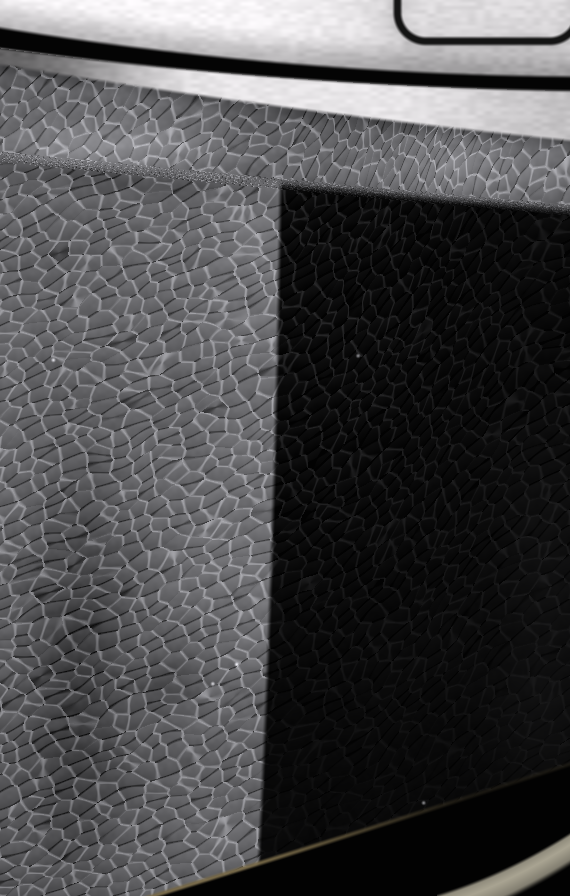
A WebGL 1 fragment shader for this texture:

```glsl
precision highp float;
// Grained leather panel, half lit and half in deep shadow, below a pale plastic ledge.
// Curved edges are quadratics in x; the grain is a stretched Voronoi pattern whose
// steep creases catch the light while its flat creases stay dark.
uniform vec2 u_resolution;

#define ASPECT 0.6367
#define GRAIN_SCALE vec2(46.0, 78.0)
#define GRAIN_ANGLE 0.42
#define GRAIN_WARP 0.012
#define CREASE_WIDTH 0.24
#define CREASE_LIGHT 0.23
#define CREASE_DARK 0.20
#define LIT_LEVEL 0.385
#define SHADE_LEVEL 0.034
#define LEATHER_TINT vec3(0.99, 0.99, 1.02)

float hash(vec2 p) {
  p = fract(p * vec2(0.1031, 0.1137));
  p += dot(p, p.yx + 33.33);
  return fract((p.x + p.y) * p.x * 17.0);
}

vec2 hash2(vec2 p) {
  return vec2(hash(p + 11.3), hash(p.yx + 47.7));
}

float noise(vec2 p) {
  vec2 i = floor(p), f = fract(p);
  f = f * f * (3.0 - 2.0 * f);
  return mix(mix(hash(i), hash(i + vec2(1.0, 0.0)), f.x),
             mix(hash(i + vec2(0.0, 1.0)), hash(i + 1.0), f.x), f.y);
}

// Antialiased step: 1 where d is positive.
float cover(float d, float blur) {
  float w = 0.75 / u_resolution.y + blur;
  return smoothstep(-w, w, d);
}

float curve(float x, float a, float b, float c) {
  return a + x * (b + x * c);
}

float spot(vec2 p, vec2 center, vec2 size) {
  vec2 d = (p - center) / size;
  return exp(-dot(d, d));
}

float roundedBox(vec2 p, vec2 halfSize, float radius) {
  vec2 d = abs(p) - halfSize + radius;
  return length(max(d, 0.0)) + min(max(d.x, d.y), 0.0) - radius;
}

// Signed grain relief: positive on lit creases, negative on shaded ones.
float grain(vec2 p, float angle) {
  p += GRAIN_WARP * (vec2(noise(p * 22.0), noise(p * 22.0 + 50.0)) - 0.5);
  float c = cos(angle), s = sin(angle);
  vec2 q = vec2(c * p.x + s * p.y, c * p.y - s * p.x) * GRAIN_SCALE + 60.0;
  vec2 cell = floor(q), near = vec2(9.0), next = vec2(9.0);
  for (int j = -1; j <= 1; j++) {
    for (int i = -1; i <= 1; i++) {
      vec2 id = cell + vec2(float(i), float(j));
      vec2 r = id + 0.05 + 0.9 * hash2(id) - q;
      if (dot(r, r) < dot(near, near)) { next = near; near = r; }
      else if (dot(r, r) < dot(next, next)) next = r;
    }
  }
  float crease = 1.0 - smoothstep(0.0, CREASE_WIDTH, length(next) - length(near));
  vec2 across = normalize(next - near + 0.0001);
  float steep = smoothstep(0.25, 0.7, abs(across.x));
  float dome = 0.08 * clamp(-near.y - 0.5 * near.x, -0.6, 0.6);
  return crease * mix(-CREASE_DARK, CREASE_LIGHT, steep) + dome;
}

vec3 plastic(vec2 p, float gapTop, float gapBottom) {
  float speckle = 0.07 * (noise(p * vec2(110.0, 230.0)) - 0.5);
  float upper = 0.73 + 0.24 * smoothstep(0.0, 0.04, p.y - gapTop);
  upper -= 0.10 * smoothstep(0.25, 0.5, p.x);
  float lower = mix(0.38, 0.91, smoothstep(0.0, 0.24, p.x));
  lower -= 0.14 * smoothstep(0.42, 0.64, p.x);
  float tone = mix(lower, upper, step(gapBottom, p.y)) + speckle;
  // Recessed handle with a dark rounded outline
  float handle = roundedBox(p - vec2(0.545, 1.022), vec2(0.105, 0.072), 0.036);
  tone -= 0.12 * exp(-abs(handle) * 90.0);
  tone = mix(tone, 0.08, cover(0.0042 - abs(handle + 0.004), 0.0015));
  // Dark gap between the two ledges
  float gap = cover(gapTop - p.y, 0.002) * cover(p.y - gapBottom, 0.002);
  return mix(vec3(tone, tone * 0.99, tone), vec3(0.015), gap);
}

vec3 leather(vec2 p, float top, float fold) {
  float band = cover(p.y - fold, 0.006);
  float relief = grain(p, GRAIN_ANGLE + 0.35 * band + 0.15 * smoothstep(0.3, 0.6, p.x));
  float mottle = noise(p * 14.0) - 0.5 + 0.5 * (noise(p * 190.0) - 0.5);
  // Lit half with soft smudges
  float lit = LIT_LEVEL + 0.05 * smoothstep(0.1, 0.3, p.x) + 0.05 * mottle;
  lit -= 0.13 * spot(p, vec2(0.085, 0.27), vec2(0.05, 0.20));
  lit -= 0.09 * spot(p, vec2(0.19, 0.235), vec2(0.035, 0.03));
  lit -= 0.07 * spot(p, vec2(0.15, fold - 0.012), vec2(0.3, 0.016));
  lit = lit - 0.04 * smoothstep(0.5, 0.1, p.y) + relief * 0.85;
  // Shaded half, its grain fading toward the lower right
  float fade = smoothstep(0.05, 0.65, p.y) * (1.0 - 0.55 * smoothstep(0.33, 0.62, p.x));
  float dark = SHADE_LEVEL + 0.014 * mottle + relief * (0.10 + 0.36 * fade);
  dark += 0.03 * spot(p, vec2(0.61, 0.30), vec2(0.06, 0.2));
  float seam = curve(p.y, 0.287, 0.052, -0.024);
  float tone = mix(lit, max(dark, 0.006), cover(p.x - seam, 0.0025));
  // Rounded upper band
  float glow = 0.39 + 0.13 * spot(p, vec2(0.13, 0.835), vec2(0.13, 0.028));
  glow += 0.09 * spot(p, vec2(0.52, 0.815), vec2(0.14, 0.03));
  glow -= 0.10 * (1.0 - smoothstep(0.0, 0.018, top - p.y));
  tone = mix(tone, glow + 0.07 * mottle + relief * 0.8, band);
  // Sparse dust
  vec2 cell = floor(p * 24.0);
  float dust = length(fract(p * 24.0) - 0.2 - 0.6 * hash2(cell)) / 24.0;
  tone += 0.5 * step(0.975, hash(cell + 7.0)) * cover(0.0016 - dust, 0.001);
  return max(tone, 0.0) * LEATHER_TINT;
}

void main() {
  vec2 p = gl_FragCoord.xy / u_resolution * vec2(ASPECT, 1.0);
  float gapTop = curve(p.x, 0.969, -0.162, 0.12);
  float gapBottom = gapTop - curve(p.x, 0.023, -0.03, 0.03);
  float top = curve(p.x, 0.928, -0.165, 0.05);
  float fold = curve(p.x, 0.825, -0.10, 0.01);
  float hem = curve(p.x, -0.052, 0.30, 0.02);

  vec3 color = mix(plastic(p, gapTop, gapBottom), leather(p, top, fold), cover(top - p.y, 0.002));

  // Black recess below the hem, with a thin golden rim
  color = mix(color, vec3(0.006), cover(hem - p.y, 0.002));
  float rim = cover(0.0022 - abs(p.y - hem), 0.0015) * mix(0.9, 0.15, smoothstep(0.25, 0.56, p.x));
  color = mix(color, vec3(0.50, 0.44, 0.30), rim);

  // Pale curved trim in the lower right corner
  float trimTop = curve(max(p.x - 0.488, 0.0), 0.0, 0.30, 1.1) - step(p.x, 0.488);
  float depth = trimTop - p.y;
  float trim = cover(depth, 0.002) * cover(0.032 - depth, 0.004);
  color = mix(color, vec3(0.66, 0.64, 0.57) * (1.0 - 14.0 * abs(depth - 0.012)), trim);
  gl_FragColor = vec4(clamp(color, 0.0, 1.0), 1.0);
}
```
